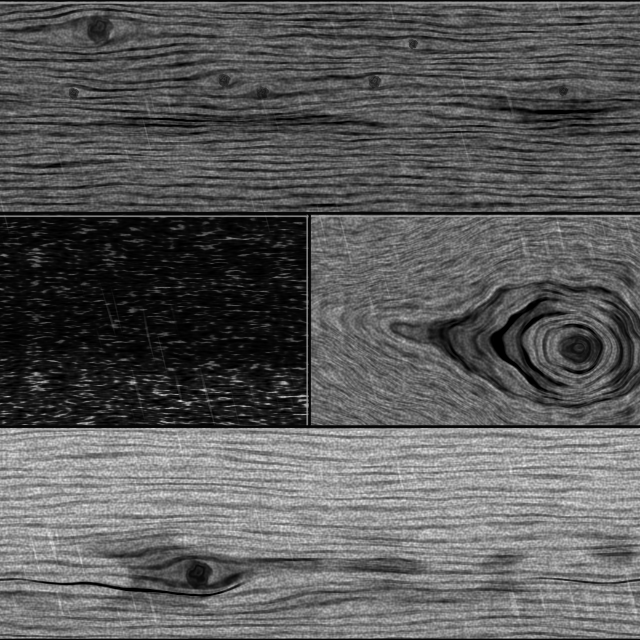
Reproduce this texture procedurally as a WebGL 1 fragment shader.

```glsl
precision highp float;
// Weathered grey floorboards: three rows, the middle one split by a butt joint.
// Each board shades a grain coordinate, bent around knots, with growth rings,
// fibres, stains and scratches; all noise wraps across the canvas width.
uniform vec2 u_resolution;

const float ROW = 1.0 / 3.0;
const float JOINT_X = 0.483;
const float TAU = 6.2831853;

float hash(vec2 p) {
    vec3 q = fract(vec3(p.xyx) * 0.1031);
    q += dot(q, q.yzx + 33.33);
    return fract((q.x + q.y) * q.z);
}

float corner(vec2 cell, vec2 offset, float period) {
    float angle = TAU * hash(vec2(mod(cell.x, period), cell.y) + 17.0);
    return dot(vec2(cos(angle), sin(angle)), offset);
}

// Gradient noise, periodic in x, roughly -0.7 to 0.7
float noise(vec2 p, vec2 freq) {
    p *= freq;
    vec2 i = floor(p), f = p - i;
    vec2 w = f * f * f * (f * (f * 6.0 - 15.0) + 10.0);
    vec2 e = vec2(1.0, 0.0);
    float low = mix(corner(i, f, freq.x), corner(i + e, f - e, freq.x), w.x);
    float high = mix(corner(i + e.yx, f - e.yx, freq.x), corner(i + 1.0, f - 1.0, freq.x), w.x);
    return mix(low, high, w.y);
}

float line(float d, float halfWidth, float aa) {
    return 1.0 - smoothstep(halfWidth - aa, halfWidth + aa, abs(d));
}

// Grain building blocks; v is the coordinate across the grain
float wavyGrain(vec2 p) {
    return p.y + 0.014 * noise(p, vec2(3.0, 9.0)) + 0.004 * noise(p, vec2(14.0, 36.0));
}

float rings(vec2 p, float v, float freq) {
    float phase = v * freq + 0.9 * noise(vec2(p.x, v), vec2(4.0, 30.0));
    float strength = 0.75 + 0.9 * noise(vec2(p.x, v), vec2(9.0, 45.0));
    return strength * smoothstep(0.4, 1.0, 0.5 + 0.5 * sin(TAU * phase));
}

float fibres(vec2 p, float v) {
    return 0.65 * noise(vec2(p.x, v), vec2(26.0, 170.0)) + 0.6 * noise(vec2(p.x, v), vec2(80.0, 310.0));
}

float stain(vec2 p, float v, float centre, float spread, vec2 freq) {
    float band = (v - centre) / spread;
    return exp(-band * band) * smoothstep(0.0, 0.16, noise(vec2(p.x, v), freq));
}

float scratches(vec2 p) {
    float hair = noise(vec2(p.x + 0.25 * p.y, p.y), vec2(130.0, 9.0));
    return smoothstep(0.28, 0.55, hair) * smoothstep(-0.05, 0.35, noise(p, vec2(6.0, 7.0)));
}

// Knots: wrapped offset, bending of the grain, dark core
vec2 fromKnot(vec2 p, vec2 centre) {
    vec2 d = p - centre;
    return vec2(fract(d.x + 0.5) - 0.5, d.y);
}

float bend(vec2 d, float radius) {
    d.x *= 0.5;
    return d.y * radius * radius / (dot(d, d) + radius * radius);
}

float knotCore(vec2 d, float radius) {
    float r = length(d) / radius + 0.4 * noise(d / radius + 8.0, vec2(1.6));
    return (1.0 - smoothstep(0.7, 1.1, r)) * (0.85 + 0.15 * sin(r * 16.0));
}

float darkOak(vec2 p) {
    float v = wavyGrain(p);
    vec2 d = fromKnot(p, vec2(0.155, 0.955));
    float core = 0.8 * knotCore(d, 0.021);
    float bent = v - bend(d, 0.028);
    for (int i = 0; i < 6; i++) {
        float k = float(i);
        vec2 c = vec2(fract(0.41 + 0.235 * k), 0.70 + 0.27 * hash(vec2(k, 7.0)));
        float radius = 0.006 + 0.005 * hash(vec2(k, 3.0));
        d = fromKnot(p, c);
        bent -= bend(d, radius);
        core = max(core, 0.75 * knotCore(d, radius));
    }
    float tone = 0.39 - 0.24 * rings(p, bent, 78.0) + 0.26 * fibres(p, bent);
    tone -= 0.17 * stain(p, bent, 0.828, 0.025, vec2(4.0, 18.0));
    tone += 0.07 * noise(p, vec2(3.0, 10.0));
    return mix(tone, 0.04, core);
}

float ebony(vec2 p) {
    float v = wavyGrain(p);
    float glow = 0.06 + 0.12 * (1.0 - smoothstep(0.40, 0.45, v));
    glow += 0.12 * max(noise(vec2(p.x, v), vec2(2.0, 26.0)), 0.0);
    float fleck = smoothstep(0.08, 0.5, fibres(p, v));
    return glow * (0.5 + 1.2 * fibres(p, v)) + fleck * (0.13 + 1.5 * glow);
}

// Grain contours run round the knot and taper to a point on its left
float knottyOak(vec2 p) {
    vec2 d = p - vec2(0.905, 0.456);
    float left = max(-d.x, 0.0);
    float y = d.y - 0.11 * left;
    float oval = length(vec2(d.x * (d.x < 0.0 ? 0.6 : 0.9), y));
    float taper = 0.3 * left + sqrt(y * y + 0.0004);
    float v = mix(oval, taper, smoothstep(0.05, 0.25, left));
    v += 0.022 * noise(p, vec2(7.0, 9.0)) + 0.006 * noise(p, vec2(24.0, 32.0));
    float heart = 1.0 - smoothstep(0.06, 0.15, v);
    float tone = 0.43 - (0.06 + 0.15 * heart) * rings(p, v, 72.0) + 0.32 * fibres(p, v);
    tone -= 0.22 * stain(p, v, 0.07, 0.06, vec2(9.0, 48.0));
    return mix(tone, 0.05, 0.85 * knotCore(d * vec2(0.75, 1.0), 0.024));
}

float paleOak(vec2 p, float aa) {
    vec2 d = fromKnot(p, vec2(0.309, 0.104));
    float v = wavyGrain(p) - bend(d, 0.032);
    float tone = 0.67 - 0.23 * rings(p, v, 70.0) + 0.22 * fibres(p, v);
    tone -= 0.25 * stain(p, v, 0.11, 0.05, vec2(6.0, 24.0));
    tone -= 0.10 * (1.0 - smoothstep(0.05, 0.22, v));
    float split = line(v - 0.094 - 0.008 * noise(p, vec2(11.0, 3.0)), 0.0014, aa);
    tone -= 0.45 * split * smoothstep(-0.1, 0.15, noise(p, vec2(5.0, 2.0)));
    return mix(tone, 0.04, knotCore(d, 0.021));
}

void main() {
    vec2 p = gl_FragCoord.xy / u_resolution;
    float aa = 0.7 / min(u_resolution.x, u_resolution.y);
    bool middle = p.y > ROW && p.y < 2.0 * ROW;
    float tone;
    if (p.y >= 2.0 * ROW) tone = darkOak(p);
    else if (!middle) tone = paleOak(p, aa);
    else if (p.x < JOINT_X) tone = ebony(p);
    else tone = knottyOak(p);

    // Surface grit and wear
    tone *= 1.0 + 0.35 * noise(p, vec2(240.0));
    tone += 0.13 * scratches(p);

    // Bevels: a lit edge beside each dark gap
    float below = mod(p.y, ROW), above = ROW - below;
    float lit = line(above - 0.0045, 0.0012, aa);
    float gap = line(min(below, above), 0.0022, aa);
    if (middle) {
        lit = max(lit, line(p.x - JOINT_X + 0.003, 0.0012, aa));
        gap = max(gap, line(p.x - JOINT_X - 0.001, 0.0018, aa));
    }
    tone = mix(mix(tone, 0.66, 0.8 * lit), 0.02, gap);
    gl_FragColor = vec4(vec3(clamp(tone, 0.0, 1.0)), 1.0);
}
```
